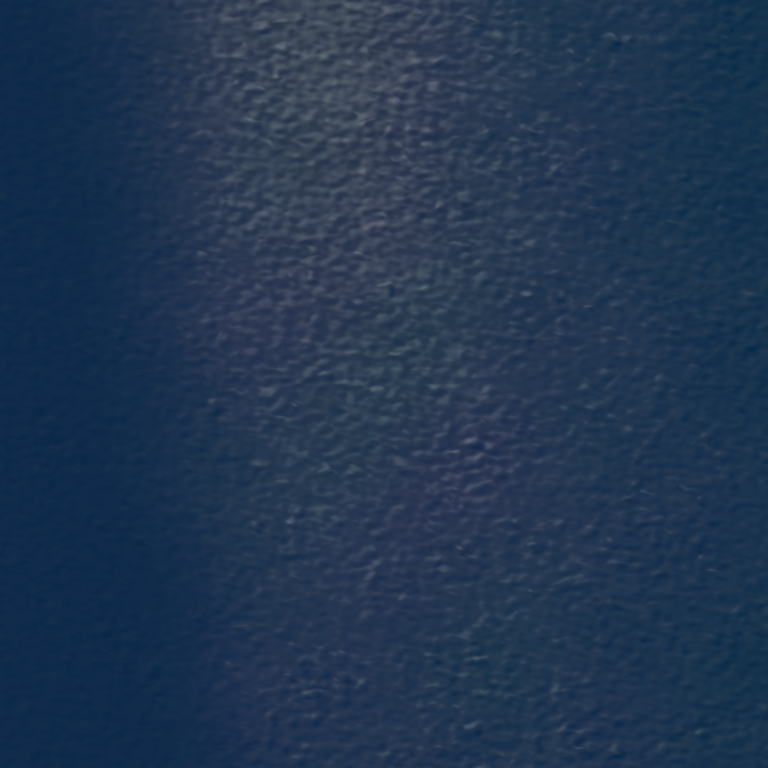
Give the GLSL for this texture, as a three.js fragment shader.

```glsl
varying vec2 vUv;

// Colour ramp from shadow to sheen
const vec3 DEEP_BLUE = vec3(0.040, 0.155, 0.285);
const vec3 SLATE = vec3(0.155, 0.225, 0.325);
const vec3 SILVER = vec3(0.345, 0.405, 0.465);
const vec3 VIOLET_TINT = vec3(0.018, -0.008, 0.010);
const vec3 GREY_TINT = vec3(0.025, 0.008, -0.020);
const vec3 TEAL_TINT = vec3(-0.020, 0.010, -0.005);

// Broad light
const float SHADOW_LEVEL = 0.09;
const float BODY_LEVEL = 0.47;
const float RIGHT_FALL = 0.26;
const float BOTTOM_FALL = 0.07;
const float GLOW_LEVEL = 0.20;
const vec2 GLOW_CENTRE = vec2(0.41, 1.02);
const vec2 GLOW_SIZE = vec2(0.18, 0.52);

// Soft grain under scattered flecks and pits
const vec2 GRAIN_FREQ = vec2(52.0, 78.0);
const vec2 RELIEF_STEP = vec2(0.25, -0.40);
const float RELIEF_GAIN = 0.19;
const float HEIGHT_GAIN = 0.17;
const vec2 FLECK_FREQ = vec2(44.0, 60.0);
const float FLECK_GAIN = 0.25;
const float PIT_GAIN = 0.15;
const float SHADOW_GRAIN = 0.30;

vec2 hash22(vec2 p) {
  vec3 q = fract(vec3(p.xyx) * vec3(0.1031, 0.1030, 0.0973));
  q += dot(q, q.yzx + 33.33);
  return fract((q.xx + q.yz) * q.zy);
}

float cornerSlope(vec2 cell, vec2 offset, vec2 f) {
  return dot(hash22(cell + offset) * 2.0 - 1.0, f - offset);
}

float gradientNoise(vec2 p) {
  vec2 cell = floor(p);
  vec2 f = p - cell;
  vec2 u = f * f * f * (f * (f * 6.0 - 15.0) + 10.0);
  float low = mix(cornerSlope(cell, vec2(0.0), f),
                  cornerSlope(cell, vec2(1.0, 0.0), f), u.x);
  float high = mix(cornerSlope(cell, vec2(0.0, 1.0), f),
                   cornerSlope(cell, vec2(1.0), f), u.x);
  return mix(low, high, u.y);
}

// Second octave is turned so that no lattice shows
float grainHeight(vec2 p) {
  vec2 turned = mat2(0.85, 0.53, -0.53, 0.85) * p * 1.6 + vec2(17.3, 41.7);
  return gradientNoise(p) + 0.6 * gradientNoise(turned);
}

// Short blobs of random size, slant and strength, one per cell
float flecks(vec2 p) {
  vec2 cell = floor(p);
  float sum = 0.0;
  for (int j = -1; j <= 1; j++) {
    for (int i = -1; i <= 1; i++) {
      vec2 id = cell + vec2(float(i), float(j));
      vec2 shape = hash22(id + 91.0);
      vec2 d = p - id - hash22(id);
      d.y -= (shape.x - 0.35) * d.x;
      d /= mix(vec2(0.32, 0.26), vec2(0.75, 0.45), shape.yx);
      float strength = hash22(id + 173.0).x;
      sum += strength * strength * smoothstep(1.0, 0.1, length(d));
    }
  }
  return sum;
}

// Lit share: slanted shadow edge on the left
float litBody(vec2 uv) {
  float edge = 0.17 + 0.13 * (1.0 - uv.y) + 0.05 * gradientNoise(uv * 6.0);
  return smoothstep(edge - 0.13, edge + 0.12, uv.x);
}

float topGlow(vec2 uv) {
  vec2 d = (uv - GLOW_CENTRE - vec2(0.18 * (1.0 - uv.y), 0.0)) / GLOW_SIZE;
  return exp(-dot(d, d));
}

vec3 toneRamp(float t) {
  vec3 lower = mix(DEEP_BLUE, SLATE, clamp(t * 2.0, -0.35, 1.0));
  return mix(lower, SILVER, clamp(t * 2.0 - 1.0, 0.0, 1.2));
}

void main() {
  vec2 uv = vUv;
  float body = litBody(uv);
  float glow = topGlow(uv);
  float rightSide = smoothstep(0.62, 1.08, uv.x) * mix(0.5, 1.0, uv.y);

  // Broad light with soft cloudiness
  float tone = mix(SHADOW_LEVEL, BODY_LEVEL, body) - RIGHT_FALL * rightSide;
  tone += GLOW_LEVEL * glow - BOTTOM_FALL * body * smoothstep(0.45, 0.0, uv.y);
  tone += 0.10 * body * grainHeight(uv * vec2(8.0, 13.0) + 3.0);

  // Grain, bright flecks and the dark pits below them
  vec2 p = uv * GRAIN_FREQ;
  vec2 q = uv * FLECK_FREQ + 0.5 * vec2(gradientNoise(p + 9.0), gradientNoise(p + 57.0));
  float height = grainHeight(p);
  float grain = RELIEF_GAIN * (height - grainHeight(p + RELIEF_STEP));
  grain += HEIGHT_GAIN * height + FLECK_GAIN * (flecks(q) - 0.14);
  grain -= PIT_GAIN * (flecks(q + vec2(-0.3, 0.6)) - 0.14);
  float patches = 0.95 + 0.7 * gradientNoise(uv * vec2(9.0, 13.0) + 21.0);
  float strength = patches * mix(SHADOW_GRAIN, 1.0, body);
  tone += grain * strength * (1.0 + 0.2 * glow) * (1.0 - 0.3 * rightSide);

  // Violet, grey and teal drift
  vec3 colour = toneRamp(tone);
  float drift = gradientNoise(uv * vec2(5.0, 4.0) + 70.0);
  colour += VIOLET_TINT * body * (0.2 + 1.6 * drift) * (1.0 - rightSide);
  colour += GREY_TINT * glow + TEAL_TINT * rightSide;

  gl_FragColor = vec4(clamp(colour, 0.0, 1.0), 1.0);
}
```
